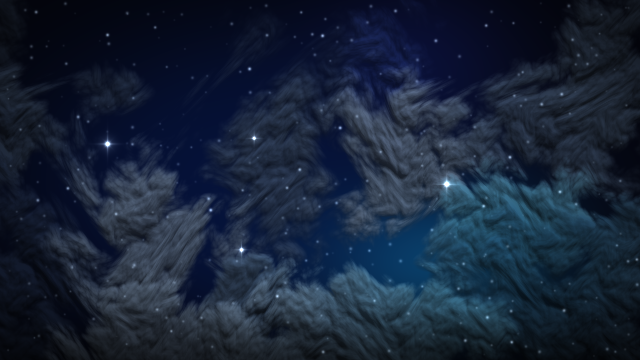
This background is drawn by a WebGL 2 fragment shader. Its source:

```glsl
#version 300 es
precision highp float;
uniform vec2 u_resolution;
out vec4 outColor;

const float ASPECT = 16.0 / 9.0;
const vec3 NIGHT = vec3(0.022, 0.032, 0.085);
const vec3 DEEP_BLUE = vec3(0.020, 0.070, 0.225);
const vec3 VIOLET = vec3(0.020, 0.025, 0.110);
const vec3 TEAL_GLOW = vec3(0.015, 0.200, 0.270);
const vec3 TEAL_FILTER = vec3(0.55, 1.04, 1.10);
const vec3 SILVER = vec3(0.34, 0.40, 0.48);
const vec3 SLATE = vec3(0.21, 0.27, 0.36);
const vec3 DUSK = vec3(0.12, 0.17, 0.28);
const vec3 INDIGO = vec3(0.12, 0.18, 0.42);
const vec3 STARLIGHT = vec3(0.80, 0.90, 1.00);
const vec2 LIGHT_STEP = vec2(0.004, 0.012);
const float BILLOW_SCALE = 6.5;
const float ROUGHNESS = 0.65;
const float RELIEF = 1.7;
const float STAR_RADIUS = 0.0034;

vec2 hash2(vec2 c) {
    c = vec2(dot(c, vec2(127.1, 311.7)), dot(c, vec2(269.5, 183.3)));
    return fract(sin(c) * 43758.5);
}

// Rounded bumps around scattered cell points
float cellular(vec2 p) {
    vec2 cell = floor(p);
    float nearest = 1.0;
    for (int y = -1; y <= 1; y++)
        for (int x = -1; x <= 1; x++) {
            vec2 id = cell + vec2(x, y);
            vec2 d = id + hash2(id) - p;
            nearest = min(nearest, dot(d, d));
        }
    return 1.0 - nearest;
}

// Layered sines curl the domain into wisps
vec2 curl(vec2 p) {
    float f = 5.0;
    for (int i = 0; i < 6; i++) {
        p += 0.36 * sin(p.yx * f + vec2(1.7, 4.1) * float(i)) / f;
        f *= 1.8;
    }
    return p;
}

// Cloud height, roughly -0.7 to 0.7
float billow(vec2 p) {
    p = curl(p) * BILLOW_SCALE;
    float sum = 0.0, weight = 0.5;
    for (int i = 0; i < 5; i++) {
        sum += weight * cellular(p);
        p = mat2(1.6, 1.2, -1.2, 1.6) * p + 7.3;
        weight *= 0.52;
    }
    return (sum - 0.68) * 2.6;
}

float glow(vec2 p, vec2 center, vec2 radius) {
    vec2 q = (p - center) / radius;
    return exp(-dot(q, q));
}

// One elliptical cloud with a ragged edge and a lit upper rim; surface = height, light
void addCloud(inout vec3 color, vec2 p, vec2 surface, vec2 center, vec2 radius,
              vec3 tint, float softness, float opacity) {
    vec2 q = (p - center) / radius;
    float depth = 1.0 - length(q) + ROUGHNESS * (0.6 + softness) * surface.x;
    float rim = exp(-3.5 * max(depth, 0.0)) * smoothstep(-0.7, 0.8, q.y);
    float shade = 0.30 + 0.65 * surface.y + 0.55 * rim + 0.22 * surface.x;
    color = mix(color, tint * shade, opacity * smoothstep(0.0, softness, depth));
}

// Small stars, one candidate per grid cell
float starField(vec2 p, float density, float chance) {
    vec2 id = floor(p * density);
    vec2 traits = hash2(id + density * 3.7);
    vec2 d = p - (id + 0.15 + 0.7 * hash2(id + 19.3 + density)) / density;
    float radius = STAR_RADIUS * (0.7 + 0.6 * traits.y);
    return step(traits.x, chance) * (0.15 + 0.6 * traits.y * traits.y)
         * exp(-dot(d, d) / (radius * radius));
}

// Bright star with a cross of rays and short diagonals
float sparkle(vec2 p, vec2 center, float size) {
    vec2 d = abs(p - center) / size;
    vec2 g = abs(vec2(d.x + d.y, d.x - d.y)) * 0.707;
    float rays = exp(-d.x * 14.0 - d.y * 2.6) + exp(-d.y * 14.0 - d.x * 2.6);
    float diagonal = exp(-g.y * 16.0 - g.x * 5.0);
    return 0.8 * rays + 0.4 * diagonal + exp(-dot(d, d) * 28.0) + 0.13 * exp(-dot(d, d) * 2.5);
}

void main() {
    vec2 p = gl_FragCoord.xy / u_resolution * vec2(ASPECT, 1.0);

    // Sky
    float teal = glow(p, vec2(1.40, 0.30), vec2(0.48, 0.36));
    vec3 color = mix(NIGHT, DEEP_BLUE, glow(p, vec2(0.68, 0.48), vec2(0.62, 0.46)));
    color += VIOLET * glow(p, vec2(1.18, 0.92), vec2(0.28, 0.25));
    color += TEAL_GLOW * glow(p, vec2(1.24, 0.27), vec2(0.34, 0.20));

    // Shared cloud surface and its tints
    float height = billow(p);
    float light = clamp(0.5 + RELIEF * (height - billow(p + LIGHT_STEP)), 0.0, 1.0);
    vec2 s = vec2(height, light);
    vec3 tealFilter = mix(vec3(1.0), TEAL_FILTER, teal);
    vec3 silver = SILVER * tealFilter, slate = SLATE * tealFilter;

    // Distant haze and wisps
    addCloud(color, p, s, vec2(0.86, 0.70), vec2(0.24, 0.24), DUSK, 1.2, 0.55);
    addCloud(color, p, s, vec2(0.77, 0.53), vec2(0.24, 0.25), SLATE, 1.1, 0.75);
    addCloud(color, p, s, vec2(1.09, 0.81), vec2(0.11, 0.22), INDIGO, 0.9, 0.65);
    addCloud(color, p, s, vec2(1.12, 0.56), vec2(0.22, 0.20), SILVER, 0.8, 0.85);
    addCloud(color, p, s, vec2(0.31, 0.74), vec2(0.09, 0.07), SLATE, 0.9, 0.60);
    addCloud(color, p, s, vec2(0.00, 0.88), vec2(0.08, 0.14), SLATE, 0.8, 0.60);
    addCloud(color, p, s, vec2(0.05, 0.63), vec2(0.13, 0.15), SLATE, 0.6, 0.80);

    // Upper right bank
    addCloud(color, p, s, vec2(1.56, 0.63), vec2(0.26, 0.19), SLATE, 0.7, 0.85);
    addCloud(color, p, s, vec2(1.71, 0.80), vec2(0.20, 0.19), SLATE, 0.6, 0.90);

    // Lower left bank
    addCloud(color, p, s, vec2(0.10, 0.22), vec2(0.32, 0.32), DUSK, 0.9, 0.85);
    addCloud(color, p, s, vec2(0.42, 0.34), vec2(0.23, 0.20), SILVER, 0.7, 0.85);

    // Right teal bank
    addCloud(color, p, s, vec2(1.45, 0.37), vec2(0.23, 0.16), silver, 0.45, 0.90);
    addCloud(color, p, s, vec2(1.74, 0.31), vec2(0.13, 0.12), slate, 0.35, 0.90);
    addCloud(color, p, s, vec2(1.50, 0.13), vec2(0.42, 0.25), slate, 0.7, 0.85);

    // Foreground billows
    addCloud(color, p, s, vec2(0.69, 0.13), vec2(0.17, 0.14), slate, 0.30, 0.95);
    addCloud(color, p, s, vec2(0.44, 0.06), vec2(0.25, 0.14), silver, 0.40, 0.90);
    addCloud(color, p, s, vec2(1.02, 0.05), vec2(0.37, 0.19), silver, 0.40, 0.90);

    // Dark corners and lower edge
    vec2 q = (p / vec2(ASPECT, 1.0) - 0.5) * 2.0;
    color *= 1.0 - 0.55 * smoothstep(0.55, 1.40, length(q));
    color *= mix(0.55, 1.0, smoothstep(-0.02, 0.16, p.y));

    // Stars
    float stars = starField(p, 8.0, 0.55) + 0.7 * starField(p, 13.0, 0.35)
                + 0.4 * starField(p, 21.0, 0.25);
    stars += sparkle(p, vec2(0.299, 0.600), 0.034) + sparkle(p, vec2(1.241, 0.488), 0.034);
    stars += sparkle(p, vec2(0.706, 0.616), 0.021) + sparkle(p, vec2(0.671, 0.306), 0.024);
    outColor = vec4(color + STARLIGHT * stars, 1.0);
}
```
